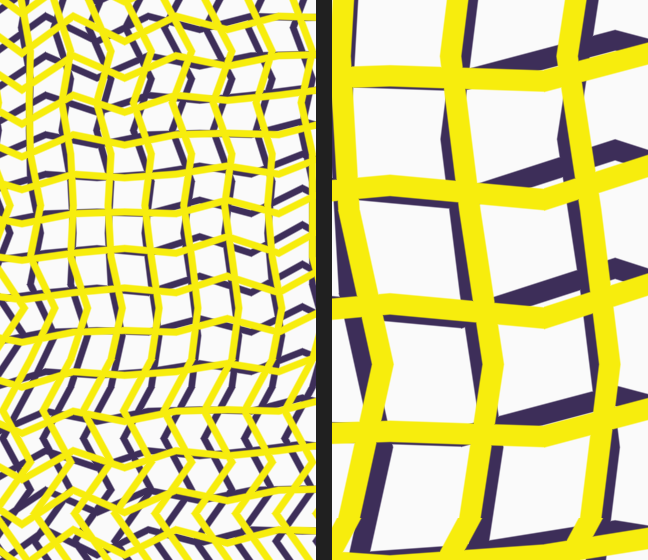
Left, the full canvas; right, a detail of the centre.
Write a Shadertoy shader that draws this pattern.

```glsl
// Bent yellow lattice over a sliding violet copy, on white

// Sideways offset of upright line n at bend k: odd bends stay put, even ones swing
float uprightBend(float k, float n) {
    if (mod(k, 2.0) > 0.5) return 0.12;
    float swing[6] = float[6](-0.57, -0.37, -0.08, 0.28, -0.58, -0.80);
    float bow = k < 8.0 ? 0.026 * (n - 5.2) * (n - 5.2) : 0.0;
    return swing[clamp(int(k * 0.5), 0, 5)] + bow;
}

// Vertical offset of row j at bend k: even bends tilt across and wave down
float rowBend(float k, float j) {
    if (mod(k, 2.0) > 0.5) return 0.0;
    return 0.56 - 0.15 * k - 0.39 * cos((j - 6.5) * 0.45);
}

// Distance across a straight piece whose ends are offset by a and b
float pieceDistance(float across, float a, float b, float t) {
    float slope = (b - a) / 1.3;
    return abs(across - mix(a, b, t)) / sqrt(1.0 + slope * slope);
}

float uprights(vec2 p) {
    float along = p.y / 1.3, k = floor(along), d = 9.0;
    for (float n = -1.0; n < 11.0; n++) {
        float across = p.x - (1.02 * n - 0.37);
        d = min(d, pieceDistance(across, uprightBend(k, n), uprightBend(k + 1.0, n), along - k));
    }
    return d;
}

float rows(vec2 p) {
    float along = (p.x - 0.556) / 1.3, k = floor(along), d = 9.0;
    float nearest = floor(p.y);
    for (float i = -2.0; i < 3.0; i++) {
        float j = nearest + i;
        float across = p.y - (j + 0.41);
        d = min(d, pieceDistance(across, rowBend(k, j), rowBend(k + 1.0, j), along - k));
    }
    return d;
}

void mainImage(out vec4 fragColor, in vec2 fragCoord) {
    // Eight cells across, measured from the top left
    vec2 p = vec2(fragCoord.x, iResolution.y - fragCoord.y) * 8.0 / iResolution.x;
    float soft = 8.0 / iResolution.x;

    // The violet uprights slide down, the violet rows slide left
    float violet = min(uprights(p - vec2(0.0, 0.7)), rows(p + vec2(0.7, 0.0)));
    float yellow = min(uprights(p), rows(p));

    vec3 color = vec3(0.98);
    color = mix(color, vec3(0.24, 0.18, 0.35), 1.0 - smoothstep(-soft, soft, violet - 0.085));
    color = mix(color, vec3(0.97, 0.93, 0.05), 1.0 - smoothstep(-soft, soft, yellow - 0.09));
    fragColor = vec4(color, 1.0);
}
```
